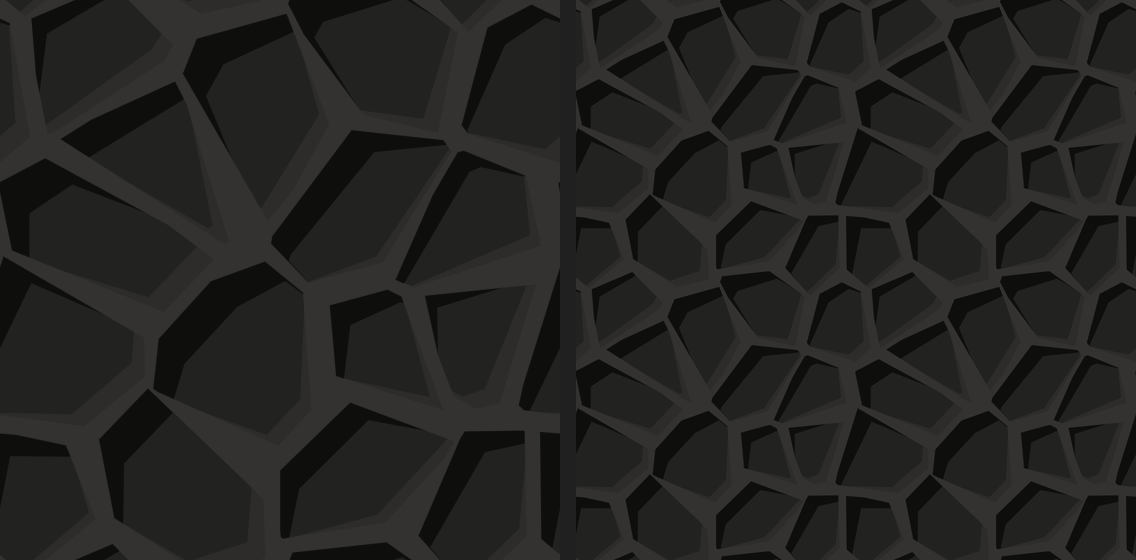
Left, the tile; right, the same tile 2 across and 2 down.
This pattern is drawn by a Shadertoy shader. Its source:

```glsl
#define CELLS 4.0          // whole cells per side, so the pattern tiles
#define JITTER 0.78        // scatter of the cell centres
#define RIDGE 0.07         // mean half width of the ridges
#define RIDGE_MIN 0.01     // narrowest half width
#define SKEW 0.38          // random tilt of the ridge sides
#define SHADE_SLOPE 0.52   // growth of the shaded band away from the centre
#define SHADE_SHIFT 0.055  // constant part of the shaded band
#define GLOW_SLOPE 0.26    // the same for the lit band
#define GLOW_SHIFT 0.012

const vec3 ridgeColor = vec3(0.200, 0.198, 0.191);
const vec3 glowColor  = vec3(0.175, 0.174, 0.168);
const vec3 floorColor = vec3(0.133, 0.133, 0.128);
const vec3 shadeColor = vec3(0.056, 0.056, 0.050);
const vec2 shadeDir = vec2(-0.72, 0.694);

vec2 hash2(vec2 p) {
    vec2 s = vec2(dot(p, vec2(127.1, 311.7)), dot(p, vec2(269.5, 183.3)));
    return fract(sin(s + 4.7) * 43758.545);
}

// Centre of a cell; the hash wraps at the canvas border
vec2 cellSite(vec2 cell) {
    return cell + 0.5 + JITTER * (hash2(mod(cell, CELLS)) - 0.5);
}

vec2 nearestCell(vec2 p) {
    vec2 base = floor(p), best = base;
    float bestDist = 1e5;
    for (int j = -2; j <= 2; j++)
    for (int i = -2; i <= 2; i++) {
        vec2 cell = base + vec2(i, j);
        vec2 d = cellSite(cell) - p;
        if (dot(d, d) < bestDist) {
            bestDist = dot(d, d);
            best = cell;
        }
    }
    return best;
}

void mainImage(out vec4 fragColor, in vec2 fragCoord) {
    vec2 p = fragCoord / iResolution.xy * CELLS;
    float aa = 0.8 * CELLS / min(iResolution.x, iResolution.y);

    vec2 cell = nearestCell(p);
    vec2 site = cellSite(cell);
    vec2 q = p - site;

    // Stretching along the light axis shrinks the floor inside its rim
    float along = dot(q, shadeDir);
    vec2 qShade = q + shadeDir * (along * SHADE_SLOPE + SHADE_SHIFT);
    vec2 qGlow  = q + shadeDir * (along * GLOW_SLOPE - GLOW_SHIFT);

    // Inner distances to the rim, the shaded slopes and the lit slopes
    float rim = 1e5, shade = 1e5, glow = 1e5;
    for (int j = -2; j <= 2; j++)
    for (int i = -2; i <= 2; i++) {
        if (i == 0 && j == 0) continue;
        vec2 offset = vec2(i, j);
        vec2 toSite = cellSite(cell + offset) - site;
        vec2 middle = 0.5 * toSite;
        vec2 normal = normalize(toSite);

        // Tilted side of the ridge shared with this neighbour
        vec2 rnd = hash2(mod(cell, CELLS) + offset * 7.3 + 19.0);
        float tilt = SKEW * (rnd.x - 0.5);
        vec2 side = normalize(normal + tilt * vec2(-normal.y, normal.x));
        float width = RIDGE * (0.45 + 1.1 * rnd.y);
        float reach = dot(middle, side) - width;

        rim = min(rim, reach - dot(q, side));
        rim = min(rim, dot(middle - q, normal) - RIDGE_MIN);
        if (dot(side, shadeDir) > 0.0)
            shade = min(shade, reach - dot(qShade, side));
        else
            glow = min(glow, reach - dot(qGlow, side));
    }

    // Flat facets: bands, then floor, then ridges on top
    vec3 color = mix(shadeColor, glowColor, smoothstep(-aa, aa, shade - glow));
    color = mix(color, floorColor, smoothstep(-aa, aa, min(shade, glow)));
    color = mix(ridgeColor, color, smoothstep(-aa, aa, rim));
    fragColor = vec4(color, 1.0);
}
```
